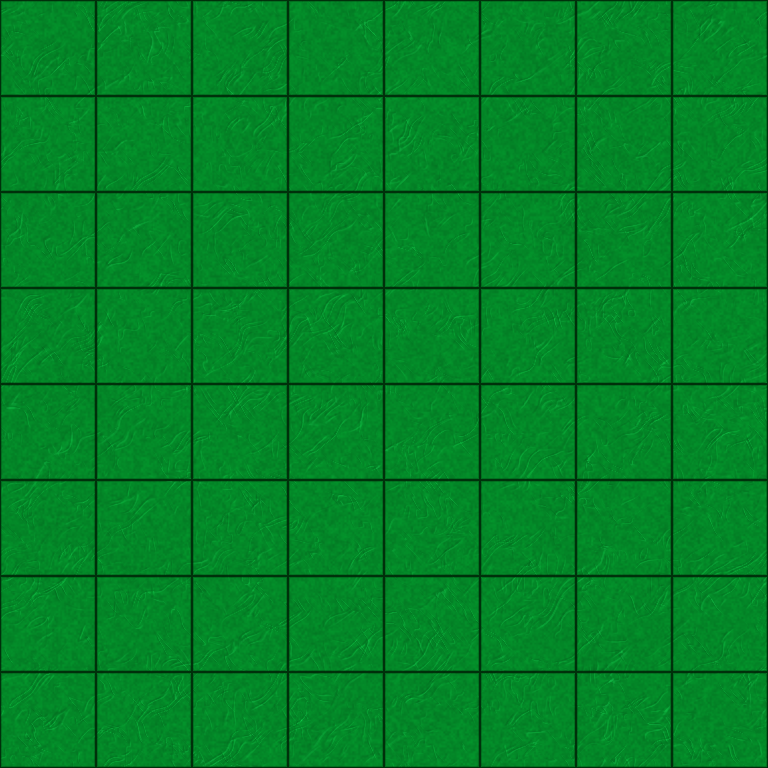
This pattern is drawn by a Shadertoy shader. Its source:

```glsl
// Green felt ruled into an eight by eight grid of squares by thin, soft dark lines.
// The cloth is wrapped value noise: fine grain, embossed curly fibres and faint
// mottling. Every lattice has a whole period, so the canvas tiles.

float hash(vec2 p) {
    return fract(sin(dot(p, vec2(12.9898, 78.233))) * 43758.5453);
}

// Value noise over the unit square, repeating after "cells" lattice steps.
float wrappedNoise(vec2 uv, vec2 cells) {
    vec2 p = uv * cells;
    vec2 i = floor(p);
    vec2 f = p - i;
    f = f * f * (3.0 - 2.0 * f);
    vec2 a = mod(i, cells);
    vec2 b = mod(i + 1.0, cells);
    return mix(mix(hash(a), hash(vec2(b.x, a.y)), f.x),
               mix(hash(vec2(a.x, b.y)), hash(b), f.x), f.y);
}

// Thin ridges along the mid level of stretched noise, kept in scattered patches.
float fibreLayer(vec2 uv, vec2 cells, float patchCells) {
    float n = wrappedNoise(uv, cells);
    float ridge = smoothstep(0.72, 1.0, 1.0 - abs(2.0 * n - 1.0));
    return ridge * smoothstep(0.45, 0.85, wrappedNoise(uv + 0.37, vec2(patchCells)));
}

// Fibres leaning both ways; whole-number shears keep them periodic.
float fibreHeight(vec2 uv) {
    vec2 bend = vec2(wrappedNoise(uv, vec2(37.0)),
                     wrappedNoise(uv + 0.53, vec2(37.0))) - 0.5;
    vec2 p = uv + 0.016 * bend;
    return fibreLayer(vec2(p.x + p.y, p.y), vec2(130.0, 52.0), 43.0)
         + fibreLayer(vec2(p.x - p.y, p.y), vec2(118.0, 47.0), 39.0)
         + 0.7 * fibreLayer(p, vec2(141.0, 83.0), 51.0);
}

void mainImage(out vec4 fragColor, in vec2 fragCoord) {
    vec2 uv = fragCoord / iResolution.xy;

    // Felt: grain, side-lit fibres and broad mottling
    float grain = wrappedNoise(uv, vec2(389.0)) + wrappedNoise(uv, vec2(233.0, 211.0)) - 1.0;
    float height = fibreHeight(uv);
    float relief = height - fibreHeight(uv + vec2(0.0018, -0.0012));
    float mottle = wrappedNoise(uv, vec2(29.0)) - 0.5;
    float shade = 1.0 + 0.11 * grain + 0.09 * relief + 0.025 * mottle;
    vec3 color = vec3(0.012, 0.53, 0.155) * shade;
    color += vec3(0.02, 0.04, 0.035) * height * smoothstep(0.0, 0.6, relief);

    // Grid lines centred on the square borders, softened on both sides
    vec2 toBorder = (0.5 - abs(fract(uv * 8.0) - 0.5)) / 8.0;
    float softness = max(0.0029, 1.4 / min(iResolution.x, iResolution.y));
    vec2 line = 1.0 - smoothstep(vec2(0.0), vec2(softness), toBorder);
    color = mix(color, vec3(0.0, 0.14, 0.025), max(line.x, line.y));

    fragColor = vec4(clamp(color, 0.0, 1.0), 1.0);
}
```
